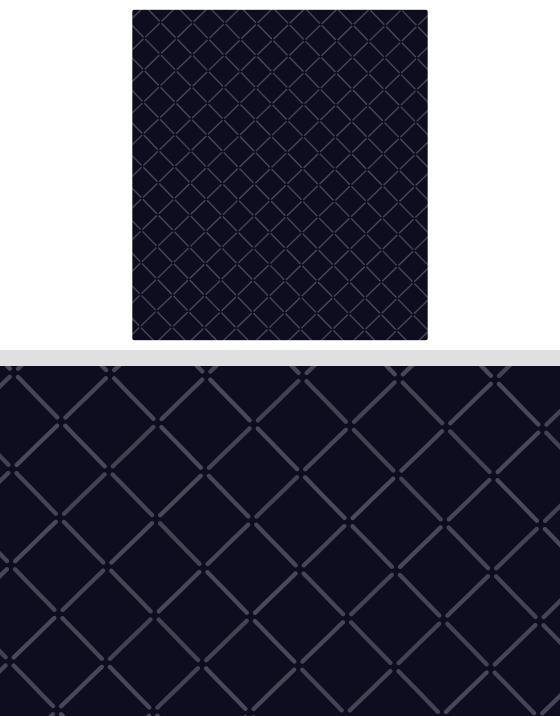
Top, the full canvas; bottom, a detail of the centre.
Write a WebGL 1 fragment shader that draws this pattern.

```glsl
precision highp float;
// A dark, slightly rounded panel on white, covered by a diamond lattice of thin
// dashes. A turned square grid is repeated with fract; each cell edge is a capsule
// that stops short of the crossings, with a slight hashed change of tone.

uniform vec2 u_resolution;

// Lengths are in canvas heights, dash length is in cell edges.
#define PANEL_HALF vec2(0.422, 0.472)
#define CORNER_RADIUS 0.006
#define CELL_EDGE 0.0648
#define LATTICE_ORIGIN vec2(-0.0264, 0.0194)
#define LATTICE_ANGLE 0.7707
#define DASH_HALF 0.415
#define LINE_WIDTH 0.0041
#define TONE_VARIATION 0.06
#define PAPER_COLOR vec3(1.0)
#define PANEL_COLOR vec3(0.053, 0.050, 0.127)
#define DASH_COLOR vec3(0.275, 0.270, 0.330)

float hash(vec2 p) {
  return fract(sin(dot(p, vec2(127.1, 311.7))) * 43758.5453);
}

float roundedBox(vec2 p, vec2 halfSize, float radius) {
  vec2 q = abs(p) - halfSize + radius;
  return length(max(q, 0.0)) + min(max(q.x, q.y), 0.0) - radius;
}

// Coverage of a shape from its signed distance, about one pixel soft.
float coverage(float d, float pixel) {
  return clamp(0.5 - d / pixel, 0.0, 1.0);
}

// Dashes along the x axis of the grid: x is the toned coverage, y the tone.
vec2 dashes(vec2 grid, float seed, float pixel) {
  vec2 id = vec2(floor(grid.x), floor(grid.y + 0.5));
  vec2 local = grid - id - vec2(0.5, 0.0);
  float beyondEnd = max(abs(local.x) - DASH_HALF, 0.0);
  float d = length(vec2(beyondEnd, local.y)) * CELL_EDGE - 0.5 * LINE_WIDTH;
  float tone = 1.0 + TONE_VARIATION * (2.0 * hash(id + seed) - 1.0);
  return vec2(coverage(d, pixel), tone);
}

void main() {
  float pixel = 1.0 / u_resolution.y;
  vec2 p = (gl_FragCoord.xy - 0.5 * u_resolution) * pixel;

  // Turned lattice coordinates, with crossings at the integers
  float c = cos(LATTICE_ANGLE);
  float s = sin(LATTICE_ANGLE);
  vec2 offset = p - LATTICE_ORIGIN;
  vec2 grid = vec2(c * offset.x + s * offset.y, c * offset.y - s * offset.x) / CELL_EDGE;

  // Both families of dashes over the panel
  vec2 rising = dashes(grid, 3.0, pixel);
  vec2 falling = dashes(grid.yx, 17.0, pixel);
  vec3 color = mix(PANEL_COLOR, DASH_COLOR * rising.y, rising.x);
  color = mix(color, DASH_COLOR * falling.y, falling.x);

  // Panel on the paper
  float panel = coverage(roundedBox(p, PANEL_HALF, CORNER_RADIUS), pixel);
  gl_FragColor = vec4(mix(PAPER_COLOR, color, panel), 1.0);
}
```
